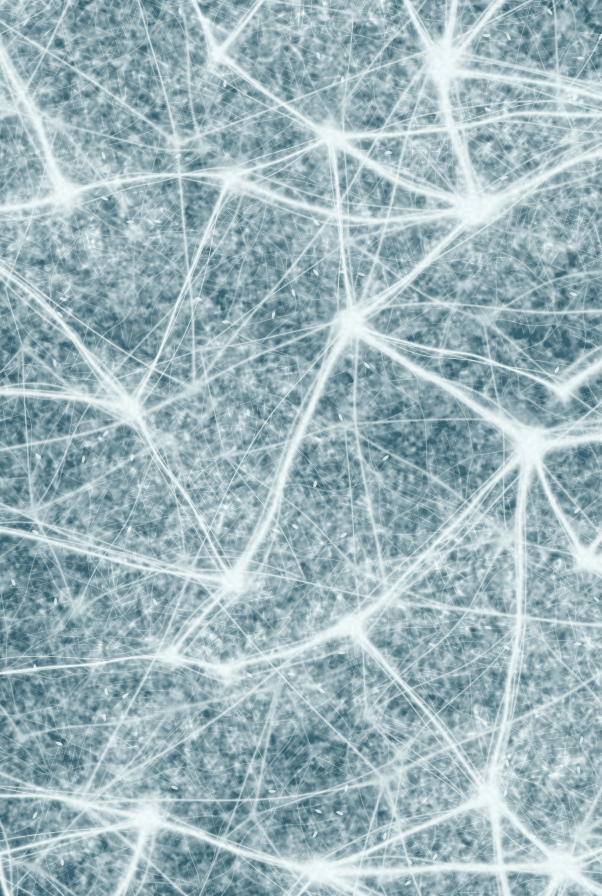
A Shadertoy shader for this texture:

```glsl
// A pale web of fibres over a mottled blue-grey ground.
// Each web joins jittered grid nodes with flared strands; bundles repeat one
// web with different bends. The ground is grain, patches and stretched ridges.

float hash(vec2 p) {
    return fract(sin(dot(p, vec2(127.1, 311.7))) * 43758.545);
}

float noise(vec2 p) {
    vec2 i = floor(p), f = fract(p);
    f = f * f * (3.0 - 2.0 * f);
    return mix(mix(hash(i), hash(i + vec2(1, 0)), f.x),
               mix(hash(i + vec2(0, 1)), hash(i + vec2(1, 1)), f.x), f.y);
}

mat2 turn(float a) {
    return mat2(cos(a), sin(a), -sin(a), cos(a));
}

// Shifts the plane gently so that straight strands wander.
vec2 bend(vec2 p, float amount, float scale, float seed) {
    vec2 q = p * scale + seed * 3.7;
    return p + amount * (vec2(noise(q), noise(q + 41.3)) - 0.5);
}

vec2 node(vec2 cell, float seed) {
    return cell + 0.1 + 0.8 * vec2(hash(cell + seed), hash(cell + seed + 57.3));
}

// Coverage of strands between neighbouring nodes, thicker where they meet.
float web(vec2 p, float size, float width, float keep, float seed) {
    p = turn(seed) * p / size;
    vec2 cell = floor(p);
    float gap = 1.0;
    for (int y = -1; y <= 1; y++)
    for (int x = -1; x <= 0; x++) {
        vec2 c = cell + vec2(x, y);
        vec2 a = node(c, seed);
        for (int k = 0; k < 3; k++) {
            float r = hash(c + seed + 31.7 * float(k + 1));
            if (r > keep) continue;
            vec2 hop = k == 0 ? vec2(1, 0) : k == 1 ? vec2(0, 1)
                     : vec2(1, fract(r * 7.0) > 0.5 ? 1 : -1);
            vec2 b = node(c + hop, seed) - a;
            float h = clamp(dot(p - a, b) / dot(b, b), 0.0, 1.0);
            float d = length(p - a - b * h) * size;
            float flare = 0.7 + 1.1 * pow(abs(2.0 * h - 1.0), 6.0);
            float w = width * (0.45 + 0.9 * fract(r * 13.0)) * flare;
            w = max(w, 0.6 / iResolution.y);
            gap *= 1.0 - 0.75 * exp(-d * d / (w * w)) - 0.22 * exp(-0.5 * d / w);
        }
    }
    return 1.0 - gap;
}

// Fine threads in several directions.
float fibrils(vec2 p) {
    float best = 0.0;
    for (int i = 0; i < 4; i++) {
        float k = float(i);
        vec2 q = turn(0.4 + k * 0.83) * bend(p, 0.03, 13.0, k);
        float ridge = 1.0 - abs(2.0 * noise(q * vec2(20, 125) + k * 19.1) - 1.0);
        best = max(best, pow(ridge, 7.0) * (0.5 + 0.5 * noise(q * 17.0)));
    }
    return best;
}

// Small bright chips, a few per unit of area.
float flecks(vec2 p) {
    vec2 q = p * 38.0, c = floor(q);
    float r = hash(c + 8.4);
    vec2 d = turn(r * 90.0) * (fract(q) - 0.3 - 0.4 * vec2(hash(c + 2.1), hash(c + 5.6)));
    return step(r, 0.09) * smoothstep(1.3, 0.6, length(d / vec2(0.16, 0.07)));
}

float ground(vec2 p) {
    vec2 q = bend(p, 0.012, 45.0, 2.0);
    float tone = 0.3 + 0.36 * (noise(p * 8.0 + 4.0) - 0.5);
    tone += 0.2 * (noise(q * 38.0) - 0.5);
    tone += 0.45 * (noise(q * 125.0) - 0.5);
    tone += 0.38 * (noise(turn(0.6) * p * 260.0) - 0.5);
    tone -= 0.17 * smoothstep(0.62, 0.85, noise(q * 85.0 + 23.0));
    return tone + 0.32 * fibrils(p);
}

void mainImage(out vec4 fragColor, in vec2 fragCoord) {
    vec2 p = fragCoord / iResolution.y;
    vec2 base = bend(p, 0.045, 5.0, 1.0);
    float tone = ground(p);

    // Webs from the finest threads up to the main cords.
    float fine = web(bend(p, 0.02, 22.0, 5.0), 0.055, 0.0011, 0.7, 9.2);
    float middle = web(bend(p, 0.03, 9.0, 6.0), 0.13, 0.002, 0.7, 4.6);
    float far = web(bend(p, 0.03, 6.0, 7.0), 0.27, 0.0025, 0.85, 7.9);
    float cords = web(bend(base, 0.008, 18.0, 3.0), 0.2, 0.0055, 0.75, 2.3);
    tone = mix(tone, 0.85, 0.45 * fine);
    tone = mix(tone, 0.9, 0.7 * middle);
    tone = mix(tone, 0.93, 0.8 * far);

    // Loose side strands follow the cords.
    for (int i = 0; i < 2; i++) {
        float k = float(i);
        vec2 side = bend(base, 0.035, 8.0, 11.0 + k);
        tone = mix(tone, 0.93, 0.7 * web(side, 0.2, 0.002, 0.75, 2.3));
    }
    tone = mix(tone, 0.97, cords);
    tone = mix(tone, 0.97, 0.8 * flecks(p));
    tone += 0.07 * (noise(p * 300.0 + 70.0) - 0.5);

    vec3 deepTeal = vec3(0.22, 0.385, 0.44);
    vec3 paleFibre = vec3(0.95, 0.985, 0.985);
    fragColor = vec4(mix(deepTeal, paleFibre, clamp(tone, 0.0, 1.0)), 1.0);
}
```
